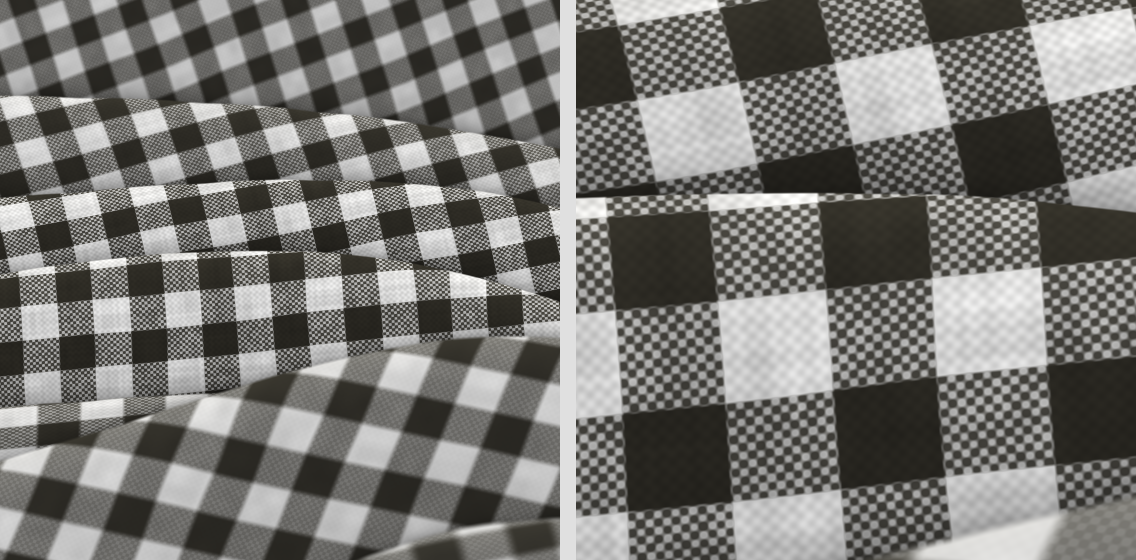
Left: the whole. Right: its middle third, enlarged.
Write a WebGL 2 fragment shader that draws this texture.

```glsl
#version 300 es
precision highp float;
// Draped gingham cloth: seven overlapping folds painted from back to front.
// Each fold has a cubic ridge line and its own skewed check lattice, with a
// plain weave that fades as the fold moves out of focus.
uniform vec2 u_resolution;
out vec4 outColor;

const int FOLDS = 7;
const float PI = 3.14159265;
const vec3 WHITE_YARN = vec3(0.885, 0.885, 0.885);
const vec3 DARK_YARN = vec3(0.158, 0.150, 0.126);
const vec3 RIDGE_GLOW = vec3(0.055, 0.052, 0.040);
const vec3 HAZE = vec3(0.45, 0.45, 0.45);  // veil over unfocused folds
const float THREADS = 24.0;        // threads per check period
const float THREAD_PITCH = 0.005;  // approximate width on the canvas
const float STRIPE_HALF = 0.245;   // half width of a dark stripe, in periods
const float GREY_COVER = 0.57;     // dark yarn share where stripes cross white
const float WEAVE = 0.72;          // contrast of the weave in focus
const float LOW_LIGHT = 0.86;      // light level far below a ridge
const float SHADOW = 0.26;         // darkening behind a nearer fold
const float BULGE = 0.010;         // foreshortening close to a ridge

// Ridge heights at x = 0, 1/3, 2/3 and 1
const vec4 RIDGES[FOLDS] = vec4[FOLDS](
    vec4(1.2, 1.2, 1.2, 1.2),
    vec4(0.828, 0.818, 0.790, 0.733),
    vec4(0.646, 0.671, 0.676, 0.629),
    vec4(0.510, 0.549, 0.540, 0.460),
    vec4(0.271, 0.296, 0.290, 0.220),
    vec4(0.177, 0.280, 0.372, 0.395),
    vec4(-0.503, -0.182, 0.009, 0.073));

// Two lattice vectors per fold, one period each
const vec4 AXES[FOLDS] = vec4[FOLDS](
    vec4(0.086, 0.034, 0.0275, -0.086),
    vec4(0.103, 0.0286, 0.030, -0.0872),
    vec4(0.1185, 0.0234, 0.022, -0.095),
    vec4(0.1275, 0.013, 0.008, -0.121),
    vec4(0.154, 0.016, 0.0, -0.081),
    vec4(0.141, -0.030, -0.055, -0.133),
    vec4(0.169, 0.033, 0.026, -0.117));

// Centre of one dark check (xy) and softness of focus (z)
const vec3 CENTRES[FOLDS] = vec3[FOLDS](
    vec3(0.553, 0.909, 0.055),
    vec3(0.569, 0.724, 0.028),
    vec3(0.592, 0.577, 0.012),
    vec3(0.521, 0.408, 0.010),
    vec3(0.104, 0.225, 0.030),
    vec3(0.569, 0.151, 0.045),
    vec3(0.781, 0.010, 0.080));

float hash(vec2 p) {
    p = fract(p * vec2(0.1031, 0.1137));
    p += dot(p, p.yx + 33.3);
    return fract((p.x + p.y) * p.x * 7.31);
}

float noise(vec2 p) {
    vec2 cell = floor(p), f = fract(p);
    f = f * f * (3.0 - 2.0 * f);
    return mix(mix(hash(cell), hash(cell + vec2(1, 0)), f.x),
               mix(hash(cell + vec2(0, 1)), hash(cell + vec2(1, 1)), f.x), f.y);
}

// Cubic through four evenly spaced heights
float ridgeHeight(vec4 h, float x) {
    float t = 3.0 * x, a = t - 1.0, b = t - 2.0, c = t - 3.0;
    return dot(h, vec4(-a * b * c / 6.0, t * b * c / 2.0, -t * a * c / 2.0, t * a * b / 6.0));
}

vec3 gingham(vec2 uv, float blur, float detail) {
    vec2 fromCentre = abs(fract(uv + 0.5) - 0.5);
    vec2 dark = 1.0 - smoothstep(STRIPE_HALF - blur, STRIPE_HALF + blur, fromCentre);
    float both = dark.x * dark.y;
    float either = dark.x + dark.y - 2.0 * both;

    // Plain weave: alternate crossings show the dark yarn
    vec2 thread = uv * THREADS;
    float crossing = sin(PI * thread.x) * sin(PI * thread.y);
    float woven = smoothstep(-0.75, 0.55, crossing + 0.5 * (noise(thread * 0.7) - 0.5));
    float cover = both + either * mix(GREY_COVER, woven, detail * WEAVE);

    // Uneven yarn and faint mottling
    float slub = noise(thread * vec2(1.0, 0.08)) + noise(thread * vec2(0.08, 1.0) + 40.0) - 1.0;
    float relief = 1.0 + detail * (0.06 * crossing + 0.08 * slub) + 0.10 * (noise(uv * 5.0) - 0.5);
    return mix(WHITE_YARN, DARK_YARN, cover) * relief;
}

void main() {
    vec2 p = gl_FragCoord.xy / u_resolution;
    float pixel = 1.0 / min(u_resolution.x, u_resolution.y);
    float resolved = smoothstep(1.0, 2.2, THREAD_PITCH / pixel);
    vec3 color = WHITE_YARN;

    for (int i = 0; i < FOLDS; i++) {
        float blur = CENTRES[i].z;
        float depth = ridgeHeight(RIDGES[i], p.x) - p.y;
        depth += 0.003 * (noise(vec2(p.x * 14.0, float(i) * 9.0)) - 0.5);
        float below = max(depth, 0.0);

        // Cloth position, bent near the ridge and slightly rippled
        vec2 q = p + vec2(0.0, BULGE * exp(-below / 0.02));
        q += 0.006 * (vec2(noise(p * 7.0 + float(i)), noise(p * 7.0 + 50.0)) - 0.5);
        vec2 uv = inverse(mat2(AXES[i].xy, AXES[i].zw)) * (q - CENTRES[i].xy);
        float detail = resolved * (1.0 - 0.9 * smoothstep(0.010, 0.050, blur));
        vec3 cloth = gingham(uv, max(blur, 7.0 * pixel), detail);
        cloth = mix(cloth, HAZE, min(1.6 * blur, 0.12));
        cloth *= mix(LOW_LIGHT, 1.0, exp(-below * 6.0));
        cloth += RIDGE_GLOW * exp(-below * 25.0);

        // Contact shadow on the folds behind, then the fold itself
        color *= 1.0 - SHADOW * exp(-max(-depth, 0.0) / 0.016);
        float edge = max(pixel, 0.08 * blur);
        color = mix(color, cloth, smoothstep(-edge, edge, depth));
    }
    outColor = vec4(color, 1.0);
}
```
